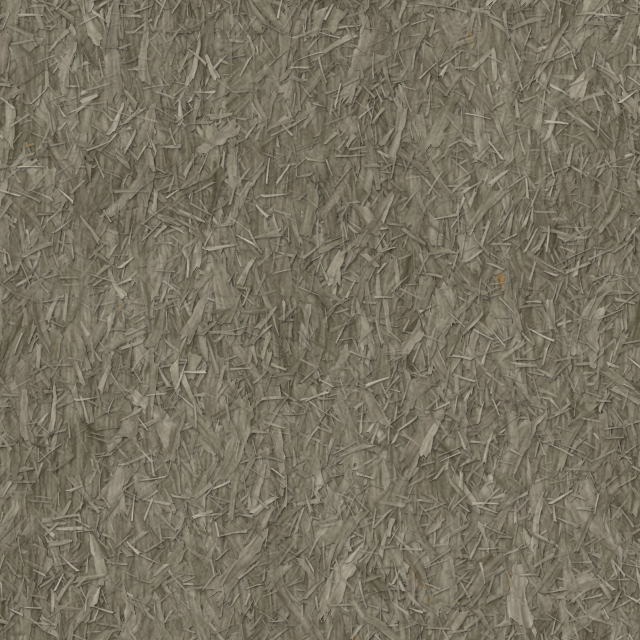
A WebGL 2 fragment shader for this texture:

```glsl
#version 300 es
precision highp float;
// Weathered chipboard: grey-brown wood flakes and splinters pressed together.
// Jittered grids scatter rotated, ragged chips in several rounds; each chip
// sinks partly into the bed and carries streaky grain along its own length.

uniform vec2 u_resolution;
out vec4 fragColor;

const vec3 WOOD = vec3(0.524, 0.498, 0.427);
const vec3 FRESH_WOOD = vec3(0.64, 0.48, 0.24);
const vec2 SHADOW_SHIFT = vec2(0.0009, -0.0011);

float hash(vec2 p) {
    return fract(sin(dot(p, vec2(127.1, 311.7))) * 43758.545);
}

vec2 hash2(vec2 p) {
    return vec2(hash(p), hash(p + 37.7));
}

float noise(vec2 p) {
    vec2 i = floor(p), f = fract(p);
    f = f * f * (3.0 - 2.0 * f);
    return mix(mix(hash(i), hash(i + vec2(1, 0)), f.x),
               mix(hash(i + vec2(0, 1)), hash(i + vec2(1, 1)), f.x), f.y);
}

// Streaks running along x, from -1 to 1
float grain(vec2 p, float seed) {
    float fine = noise(p * vec2(45.0, 300.0) + seed * 91.0);
    float coarse = noise(p * vec2(22.0, 130.0) + seed * 53.0);
    return 1.1 * fine + 0.9 * coarse - 1.0;
}

vec2 rotate(vec2 p, float angle) {
    float c = cos(angle), s = sin(angle);
    return vec2(c * p.x + s * p.y, c * p.y - s * p.x);
}

// Signed distance to a tapered flake with slanted, splintered ends
float flakeDistance(vec2 q, vec2 halfSize, float seed) {
    float slant = (fract(seed * 7.3) - 0.5) * 2.4;
    float taper = (fract(seed * 13.7) - 0.5) * 1.7;
    float splinter = noise(vec2(q.y * 260.0, seed * 71.0 + sign(q.x) * 5.0)) - 0.5;
    float rough = noise(vec2(q.x * 90.0, seed * 43.0 + sign(q.y) * 5.0)) - 0.5;
    float endGap = abs(q.x + slant * q.y) - halfSize.x * (1.0 + 0.4 * splinter);
    float width = halfSize.y * (1.0 + taper * q.x / halfSize.x + 0.6 * rough);
    return max(endGap, abs(q.y) - width);
}

// Presses one chip with its shadow into the colour below
vec3 addChip(vec3 below, vec2 p, vec2 halfSize, float angle, float seed, float lift, float pixel) {
    vec2 q = rotate(p, angle);
    q.y += (fract(seed * 29.1) - 0.5) * 6.0 * q.x * q.x;
    float d = flakeDistance(q, halfSize, seed);
    if (d > 0.008) return below;

    float relief = fract(seed * 83.3);
    float shadowGap = flakeDistance(q - rotate(SHADOW_SHIFT, angle), halfSize, seed);
    below *= 1.0 - mix(0.06, 0.30, relief) * exp(-max(shadowGap, 0.0) / 0.0014);

    float streak = grain(q, seed);
    float tone = lift + 0.16 * (fract(seed * 17.9) - 0.5) + 0.14 * streak;
    tone += 0.04 * relief * smoothstep(-0.002, 0.0, d);

    float tint = fract(seed * 41.3) - 0.5;
    vec3 color = WOOD + tone + 0.016 * tint * vec3(0.6, -0.5, 0.7);
    float fresh = step(0.992, fract(seed * 61.7)) * smoothstep(0.3, 0.6, noise(q * vec2(60.0, 160.0) + seed));
    color = mix(color, FRESH_WOOD + 0.2 * streak, 0.75 * fresh);
    float cover = mix(0.65, 1.0, relief) * smoothstep(pixel, -pixel, d);
    return mix(below, color, cover);
}

// Scatters one kind of chip over a jittered grid, in loose clusters
vec3 scatter(vec3 color, vec2 uv, float cells, vec2 halfSize, float density,
             float spread, float lift, float layer, float pixel) {
    vec2 home = floor(uv * cells);
    for (int y = -1; y <= 1; y++) {
        for (int x = -1; x <= 1; x++) {
            vec2 cell = home + vec2(x, y);
            vec2 key = cell + layer * 19.37;
            float cluster = 0.4 + 1.2 * noise(cell / cells * 11.0 + layer * 3.7);
            if (hash(key + 3.1) > density * cluster) continue;
            vec2 center = (cell + hash2(key + 7.9)) / cells;
            vec2 turn = hash2(key + 11.3);
            float angle = 1.5708 + spread * (turn.x + turn.y - 1.0);
            vec2 size = halfSize * mix(vec2(0.45, 0.3), vec2(1.0), hash2(key + 23.5));
            color = addChip(color, uv - center, size, angle, hash(key + 31.7), lift, pixel);
        }
    }
    return color;
}

void main() {
    vec2 uv = gl_FragCoord.xy / u_resolution.y;
    float pixel = 0.9 / u_resolution.y;

    // Bed of mostly upright fibres
    vec3 color = WOOD - 0.04 + 0.14 * grain(uv.yx + 0.01 * noise(uv * 12.0), 0.4);

    // Alternating rounds of splinters, strips and flakes
    for (int i = 0; i < 3; i++) {
        float layer = float(i) * 5.0 + 1.0;
        color = scatter(color, uv, 38.0, vec2(0.021, 0.0022), 0.60, 2.4, 0.035, layer, pixel);
        color = scatter(color, uv, 11.0, vec2(0.066, 0.018), 0.50, 1.0, -0.005, layer + 1.0, pixel);
        color = scatter(color, uv, 18.0, vec2(0.044, 0.0095), 0.60, 1.2, 0.0, layer + 2.0, pixel);
        color = scatter(color, uv, 30.0, vec2(0.026, 0.0038), 0.45, 1.9, 0.02, layer + 3.0, pixel);
    }
    color = scatter(color, uv, 38.0, vec2(0.022, 0.0018), 0.50, 2.4, 0.07, 17.0, pixel);

    // Broad weathering and fine surface grit
    color += 0.04 * (noise(uv * 7.0) - 0.5);
    color += 0.06 * (noise(uv * 300.0) - 0.5);
    fragColor = vec4(clamp(color, 0.0, 1.0), 1.0);
}
```
